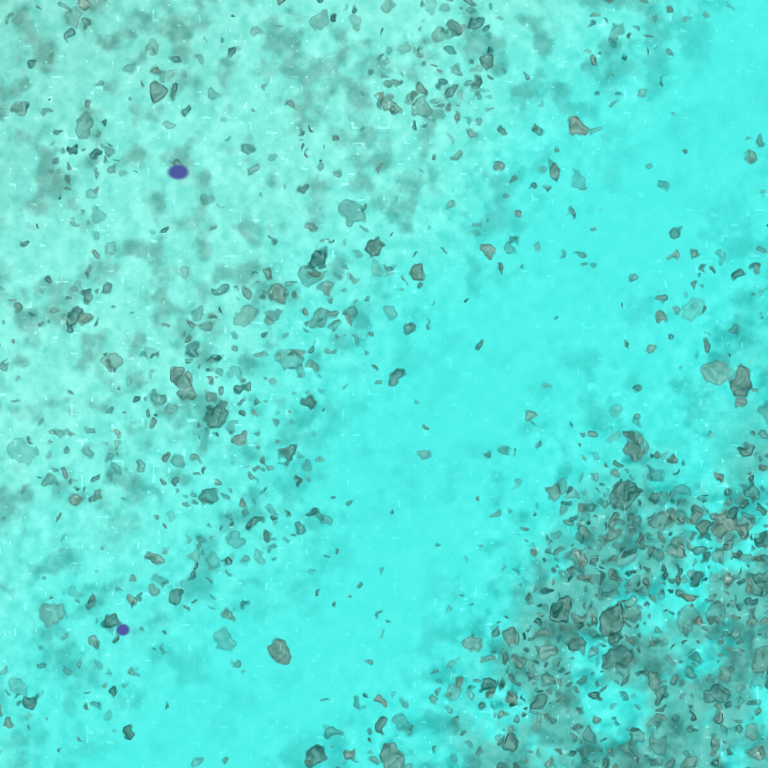
This texture is drawn by a three.js fragment shader. Its source:

```glsl
// Shallow turquoise water over a bed strewn with soft, rimmed grey-green grains.
// Regions follow a diagonal coordinate: pale silt upper left, a clear channel,
// and a crowded bank lower right. Jittered cells at several sizes hold the grains.

varying vec2 vUv;

vec3 hash3(vec2 p) {
  vec3 q = fract(p.xyx * vec3(0.1031, 0.1030, 0.0973));
  q += dot(q, q.yxz + 33.33);
  return fract((q.xxy + q.yzz) * q.zyx);
}

float noise(vec2 p) {
  vec2 i = floor(p), f = fract(p);
  f = f * f * (3.0 - 2.0 * f);
  return mix(mix(hash3(i).x, hash3(i + vec2(1, 0)).x, f.x),
             mix(hash3(i + vec2(0, 1)).x, hash3(i + vec2(1, 1)).x, f.x), f.y);
}

float fbm(vec2 p) {
  float sum = 0.0, gain = 0.53;
  for (int i = 0; i < 4; i++) {
    sum += gain * noise(p);
    p = mat2(1.6, 1.2, -1.2, 1.6) * p + 7.3;
    gain *= 0.5;
  }
  return sum;
}

// Diagonal position: negative upper left, positive lower right.
float across(vec2 p) {
  return dot(p, vec2(0.74, -0.68)) + 0.16 * (noise(p * 4.0 + 3.0) - 0.5)
       + 0.07 * (noise(p * 13.0) - 0.5);
}

float channel(float d) {
  float t = (d - 0.14) / 0.15;
  return exp(-t * t);
}

float bank(float d) {
  return smoothstep(0.30, 0.46, d);
}

// Chance of a grain at a place, with clumps.
float crowd(vec2 p) {
  float d = across(p);
  float clump = smoothstep(0.42, 0.78, noise(p * 10.0 + 21.0));
  return mix(0.13 + 0.6 * clump, 0.05, channel(d)) + bank(d) * (0.55 + 0.4 * clump);
}

// Scatter one size of grain, n cells across the canvas.
vec3 grains(vec3 col, vec2 p, float n, float share, float seed) {
  for (int y = -1; y <= 1; y++) {
    for (int x = -1; x <= 1; x++) {
      vec2 cell = floor(p * n) + vec2(x, y);
      vec3 place = hash3(cell + seed);
      vec3 kind = hash3(cell + seed + 57.0);
      vec2 centre = (cell + 0.15 + 0.7 * place.xy) / n;
      float radius = mix(0.22, 0.50, kind.x * kind.x) / n;
      vec2 axis = normalize(kind.yz - 0.501);
      vec2 v = p - centre;
      v += 0.4 * axis * dot(v, axis);
      float d = length(v) - radius;
      float present = step(place.z, share * crowd(centre));
      float body = 1.0 - smoothstep(-0.003, 0.002, d);
      float rim = 1.0 - smoothstep(0.0, 0.004, abs(d + 0.002));
      float opacity = mix(0.3, 0.95, kind.y) + 0.15 * bank(across(centre));
      vec3 tint = mix(vec3(0.29, 0.56, 0.53), vec3(0.49, 0.65, 0.60), kind.z);
      tint += 0.22 * (noise(p * 190.0) - 0.5);
      col = mix(col, tint, present * body * min(opacity, 1.0));
      col -= present * rim * opacity * vec3(0.10, 0.12, 0.11);
    }
  }
  return col;
}

// Small flattened violet fleck.
vec3 fleck(vec3 col, vec2 v, vec2 size) {
  float mask = 1.0 - smoothstep(0.65, 1.2, length(v / size));
  return mix(col, vec3(0.31, 0.36, 0.64), mask);
}

void main() {
  vec2 p = vUv;
  float d = across(p);
  float clear = channel(d);
  float crowded = bank(d);

  // Water: cyan channel, pale silt, duller far corner and bank.
  float pale = 1.0 - smoothstep(-0.30, 0.12, d);
  vec3 col = mix(vec3(0.32, 0.95, 0.92), vec3(0.53, 0.95, 0.89), pale);
  col = mix(col, vec3(0.51, 0.83, 0.77), 0.6 * (1.0 - smoothstep(-0.72, -0.35, d)));
  col = mix(col, vec3(0.37, 0.77, 0.73), crowded * smoothstep(0.3, 0.55, fbm(p * 22.0)));

  // Cloudy silt and fine mottling, weakest in the channel.
  float murk = smoothstep(0.46, 0.78, fbm(p * 34.0 + 11.0));
  float mottle = fbm(p * 85.0) - 0.5;
  col -= (1.0 - 0.85 * clear) * murk * vec3(0.10, 0.20, 0.19);
  col += mix(0.22, 0.05, clear) * mottle * vec3(1.0, 0.75, 0.75);

  // Grains on a warped plane so their outlines are uneven.
  vec2 warp = vec2(noise(p * 75.0), noise(p * 75.0 + 40.0)) - 0.5;
  vec2 ripple = vec2(noise(p * 160.0 + 9.0), noise(p * 160.0 + 70.0)) - 0.5;
  vec2 q = p + 0.010 * warp + 0.005 * ripple;
  col = grains(col, q, 23.0, 0.55, 5.0);
  col = grains(col, q, 38.0, 0.65, 131.0);
  col = grains(col, q, 68.0, 0.60, 277.0);

  // Sparse light glints, then the two violet flecks.
  float glint = smoothstep(0.86, 0.98, noise(p * 150.0 + 90.0));
  col += 0.13 * glint * (1.0 - 0.7 * clear);
  col = fleck(col, p - vec2(0.232, 0.776), vec2(0.014, 0.010));
  col = fleck(col, p - vec2(0.160, 0.180), vec2(0.009, 0.008));

  gl_FragColor = vec4(clamp(col, 0.0, 1.0), 1.0);
}
```
